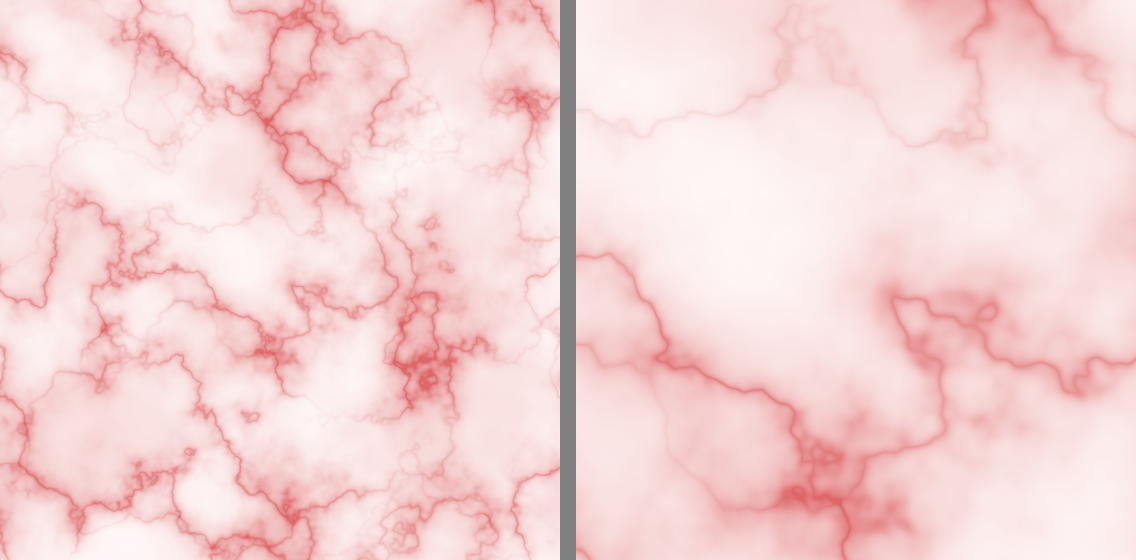
Left: the whole. Right: its middle third, enlarged.
Write a WebGL 2 fragment shader that draws this texture.

```glsl
#version 300 es
precision highp float;
// Pale rose marble: two layers of veins follow the zero lines of fractal
// gradient noise, each with a thin dark core and a soft halo. Broad noise
// masks fade the veins in and out, and faint clouds tint the ground.

#define VEIN_SCALE 3.0
#define VEIN_OCTAVES 6
#define CORE_WIDTH 0.02
#define HALO_WIDTH 0.125
#define CORE_INK 0.32
#define HALO_INK 0.40
#define MASK_SCALE 3.4
#define CLOUD_SCALE 4.0
#define CLOUD_INK 0.14
#define GROUND_COLOR vec3(0.997, 0.967, 0.965)
#define VEIN_COLOR vec3(0.87, 0.40, 0.41)

uniform vec2 u_resolution;
out vec4 fragColor;

// Unit gradient at a lattice point, from an integer hash
vec2 gradientAt(vec2 cell) {
    uvec2 q = uvec2(ivec2(cell)) * uvec2(1597u, 3571u);
    uint h = (q.x ^ (q.y << 8)) * 747796u + q.y * 9277u;
    h = (h ^ (h >> 15)) * 73939u;
    h = (h ^ (h >> 13)) * 51749u;
    h ^= h >> 16;
    float angle = float(h & 65535u) / 65536.0 * 6.28319;
    return vec2(cos(angle), sin(angle));
}

float gradientNoise(vec2 p) {
    vec2 cell = floor(p);
    vec2 f = p - cell;
    vec2 fade = f * f * f * (f * (f * 6.0 - 15.0) + 10.0);
    vec2 e = vec2(1.0, 0.0);
    float a = dot(gradientAt(cell), f);
    float b = dot(gradientAt(cell + e.xy), f - e.xy);
    float c = dot(gradientAt(cell + e.yx), f - e.yx);
    float d = dot(gradientAt(cell + e.xx), f - e.xx);
    return mix(mix(a, b, fade.x), mix(c, d, fade.x), fade.y);
}

// Fractal sum; each octave is turned and shifted to hide the lattice
float fractalNoise(vec2 p, int octaves) {
    const mat2 turn = mat2(1.6, 1.2, -1.2, 1.6);
    float sum = 0.0;
    float amplitude = 1.0;
    for (int i = 0; i < octaves; i++) {
        sum += amplitude * gradientNoise(p);
        p = turn * p + vec2(17.3, 9.7);
        amplitude *= 0.49;
    }
    return sum;
}

// Ink of one vein layer: sharp core plus halo, weighted by a broad mask
float veinInk(vec2 p, float scale, vec2 seed) {
    float ridge = abs(fractalNoise(p * scale + seed, VEIN_OCTAVES));
    float mask = fractalNoise(p * MASK_SCALE + seed.yx + 31.7, 3);
    mask = smoothstep(-0.32, 0.38, mask);
    float core = CORE_INK * exp(-ridge / CORE_WIDTH) * mix(0.25, 1.0, mask);
    float halo = HALO_INK * exp(-ridge / HALO_WIDTH) * mask;
    return core + halo;
}

vec3 marble(vec2 p) {
    float cloud = fractalNoise(p * CLOUD_SCALE + vec2(71.2, 23.6), 5);
    float ink = CLOUD_INK * smoothstep(-0.4, 0.4, cloud);
    ink += veinInk(p, VEIN_SCALE, vec2(5.4, 42.8));
    ink += veinInk(p, VEIN_SCALE * 1.35, vec2(88.1, 13.5));
    return mix(GROUND_COLOR, VEIN_COLOR, min(ink, 1.0));
}

void main() {
    // Four samples per pixel smooth the thin veins
    vec3 color = vec3(0.0);
    for (int i = 0; i < 4; i++) {
        vec2 offset = vec2(float(i & 1), float(i >> 1)) * 0.5 - 0.25;
        color += marble((gl_FragCoord.xy + offset) / u_resolution.y);
    }
    fragColor = vec4(color * 0.25, 1.0);
}
```
